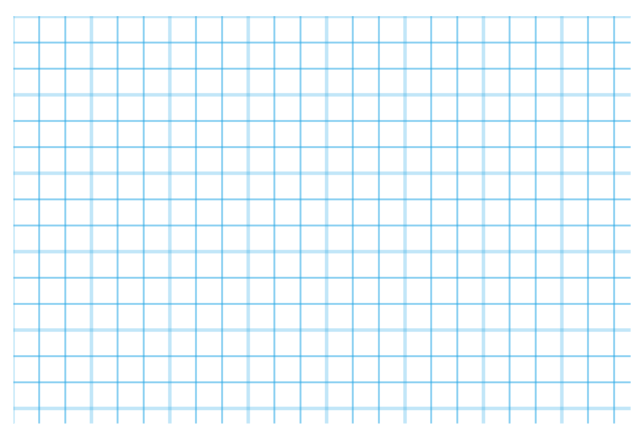
Reproduce this pattern procedurally as a WebGL 1 fragment shader.

```glsl
precision highp float;
// Pale blue graph paper on white: a square grid, cropped to a sheet with margins.
// Each axis finds its nearest rule; every third rule is broad and pale, the
// others are narrow and dark. Both axes are laid down as translucent ink.

uniform vec2 u_resolution;

// Lengths are in canvas heights, measured from the top left corner.
#define PITCH 0.05994
#define GRID_ORIGIN vec2(0.0299, 0.0377)
#define SHEET_MIN vec2(0.0307, 0.0370)
#define SHEET_MAX vec2(1.4464, 0.9713)
#define RULES_PER_GROUP 3.0
#define INK vec3(0.16, 0.66, 0.90)
#define PAPER vec3(1.0)
// Flat half width, outer half width and opacity of a rule.
#define NARROW_RULE vec3(0.0003, 0.0040, 0.55)
#define BROAD_RULE vec3(0.0020, 0.0060, 0.29)

// Opacity of the nearest rule along one axis.
float ruleInk(float position, float pixel) {
  float index = floor(position / PITCH + 0.5);
  float dist = abs(position - index * PITCH);
  float isBroad = 1.0 - step(1.0, mod(index + 0.5, RULES_PER_GROUP));
  vec3 rule = mix(NARROW_RULE, BROAD_RULE, isBroad);
  float outer = max(rule.y, rule.x + pixel);
  return rule.z * (1.0 - smoothstep(rule.x, outer, dist));
}

// Coverage of the printed sheet, with edges one pixel soft.
float sheetMask(vec2 p, float pixel) {
  vec2 inside = min(p - SHEET_MIN, SHEET_MAX - p);
  return clamp(min(inside.x, inside.y) / pixel + 0.5, 0.0, 1.0);
}

void main() {
  float pixel = 1.0 / u_resolution.y;
  vec2 p = vec2(gl_FragCoord.x, u_resolution.y - gl_FragCoord.y) * pixel;
  vec2 grid = p - GRID_ORIGIN;

  // Crossing rules darken each other.
  float vertical = ruleInk(grid.x, pixel);
  float horizontal = ruleInk(grid.y, pixel);
  float ink = 1.0 - (1.0 - vertical) * (1.0 - horizontal);

  gl_FragColor = vec4(mix(PAPER, INK, ink * sheetMask(p, pixel)), 1.0);
}
```
